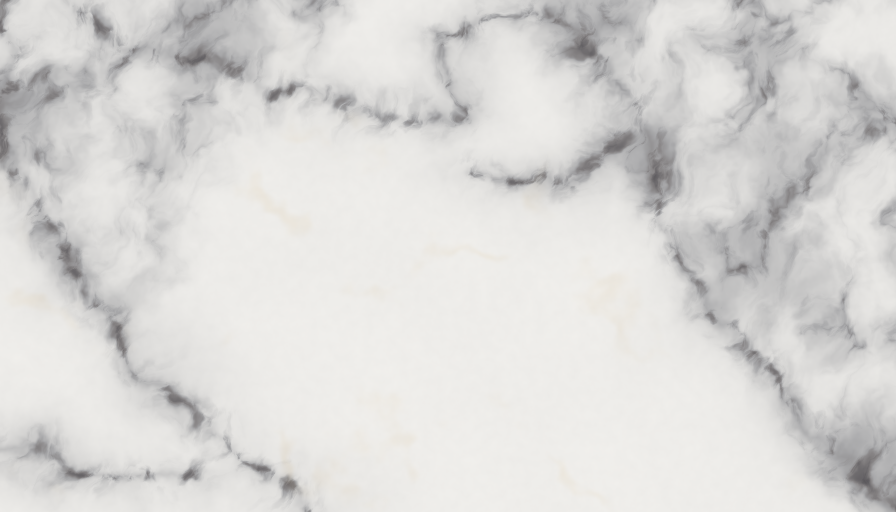
Reproduce this texture procedurally as a Shadertoy shader.

```glsl
// Bends of the main veins, chained in order
const vec2 BENDS[22] = vec2[22](
    vec2(.01, 1.02), vec2(.02, .70), vec2(.14, .47), vec2(.36, .19), vec2(.62, -.02),
    vec2(.14, .98), vec2(.43, .86), vec2(.77, .77), vec2(.90, .79), vec2(.87, .92),
    vec2(1.06, .97), vec2(1.20, .83), vec2(1.24, .72), vec2(1.34, .47), vec2(1.52, .25), vec2(1.76, .0),
    vec2(.92, .66), vec2(1.13, .63), vec2(1.20, .75),
    vec2(-.02, .13), vec2(.24, .05), vec2(.40, .08));

vec2 gradient(vec2 cell) {
    vec3 h = fract(cell.xyx * vec3(.1031, .1030, .0973));
    h += dot(h, h.yzx + 33.33);
    float angle = 6.2832 * fract((h.x + h.y) * h.z);
    return vec2(cos(angle), sin(angle));
}

float noise(vec2 p) {
    vec2 i = floor(p), f = fract(p);
    vec2 u = f * f * f * (f * (f * 6. - 15.) + 10.);
    vec2 e = vec2(0, 1);
    return mix(mix(dot(gradient(i), f), dot(gradient(i + e.yx), f - e.yx), u.x),
               mix(dot(gradient(i + e), f - e), dot(gradient(i + 1.), f - 1.), u.x), u.y);
}

float fbm(vec2 p) {
    float sum = 0., amp = 1.;
    for (int i = 0; i < 5; i++) {
        sum += amp * noise(p);
        p = mat2(1.6, 1.2, -1.2, 1.6) * p + 7.3;
        amp *= .5;
    }
    return sum;
}

float segment(vec2 p, vec2 a, vec2 b) {
    vec2 ab = b - a;
    return length(p - a - ab * clamp(dot(p - a, ab) / dot(ab, ab), 0., 1.));
}

float veinDistance(vec2 p) {
    float d = 9.;
    for (int i = 0; i < 21; i++) {
        // Gaps between separate veins
        if (i == 4 || i == 15 || i == 18) continue;
        d = min(d, segment(p, BENDS[i], BENDS[i + 1]));
    }
    return d;
}

void mainImage(out vec4 fragColor, in vec2 fragCoord) {
    vec2 p = fragCoord / iResolution.y;
    vec2 q = p + .05 * vec2(fbm(p * 6. + 3.), fbm(p * 6. + 41.));

    // Grey clouds in the upper left and along the right
    float right = smoothstep(1.33, 1.45, dot(q, vec2(.815, .58)));
    float left = smoothstep(.34, .45, dot(q, vec2(.77, .64)))
               * smoothstep(-.04, .06, dot(q, vec2(-.82, .57)));
    float cloud = max(left * .85, right);

    // Pale patches, branching veins and dark blotches along the slant
    vec2 slanted = mat2(.88, .48, -.48, .88) * q * vec2(1.2, .85);
    float body = smoothstep(-.42, .5, fbm(slanted * 4.5 + 11.));
    float branch = exp(-abs(fbm(slanted * 4. + 23.)) / .13);
    float blotch = smoothstep(-.1, .6, fbm(slanted * 13. + 5.));
    float speck = smoothstep(.0, .6, fbm(slanted * 24. + 50.));

    // Main veins: soft halo, mottled band and broken dark core
    float d = veinDistance(q);
    float halo = exp(-d / .05);
    float band = exp(-d * d / .0014);
    float core = exp(-d * d / .00012);

    float mottle = .6 * blotch + .55 * speck;
    float shade = cloud * (.015 + .13 * body + .09 * branch * (.4 + body)
                + mottle * (.04 + .30 * branch) * (.2 + 1.1 * body));
    shade += halo * (.07 + .09 * body);
    shade += band * .17 * mottle + core * (.05 + .33 * mottle);
    shade += .010 * fbm(p * 3. + 60.) + .008 * fbm(p * 45.);
    shade = shade < .3 ? shade : .3 + .3 * (1. - exp((.3 - shade) / .3));

    // Faint ochre stains in the white
    float stain = (1. - smoothstep(0., .12, abs(fbm(p * 2.6 + 31.))))
                * smoothstep(.05, .5, fbm(p * 4. + 77.)) * (1. - cloud);

    vec3 color = vec3(.934, .929, .917) - shade * vec3(1.02, 1., .93);
    color += vec3(.012, -.004, -.018) * smoothstep(.25, .45, shade);
    color -= stain * vec3(.012, .026, .05);
    fragColor = vec4(color, 1);
}
```
